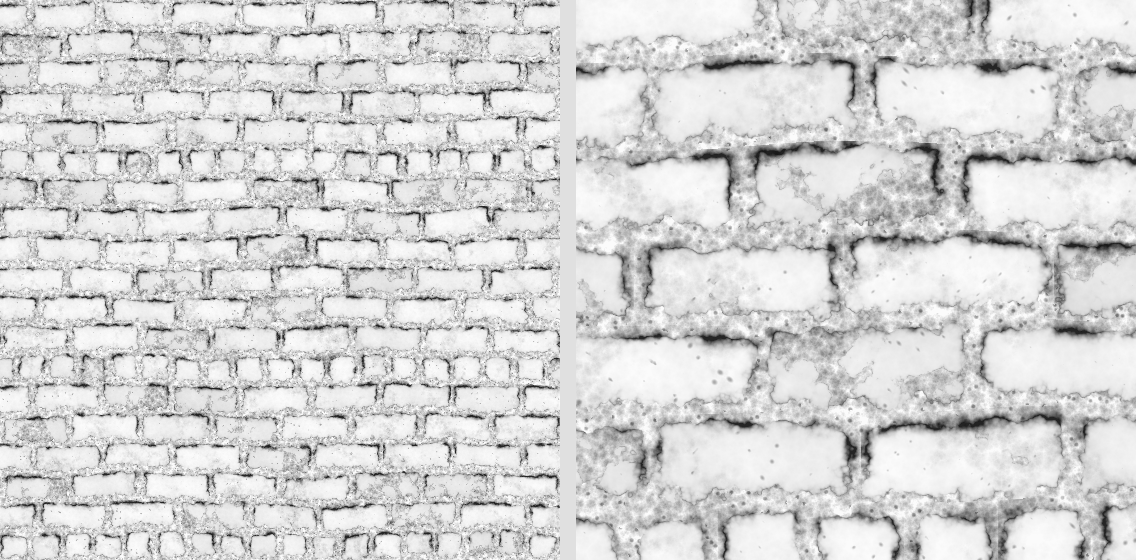
Left, the full canvas; right, a detail of the centre.
A Shadertoy shader for this texture:

```glsl
// Whitewashed brick wall: 19 courses, 8 stretchers across in running bond,
// with three courses of 18 headers. Rounded boxes are roughened by layered
// cellular noise, then shaded with crumbly mortar, stains and broken shadows.

vec2 hash2(vec2 p) {
    vec3 q = fract(p.xyx * vec3(0.1031, 0.1030, 0.0973));
    q += dot(q, q.yzx + 33.33);
    return fract((q.xx + q.yz) * q.zy);
}

// Distance to the nearest scattered point
float cells(vec2 p) {
    vec2 cell = floor(p), f = fract(p);
    float nearest = 2.0;
    for (int y = -1; y <= 1; y++)
        for (int x = -1; x <= 1; x++) {
            vec2 o = vec2(x, y);
            vec2 r = o + hash2(cell + o + 50.0) - f;
            nearest = min(nearest, dot(r, r));
        }
    return sqrt(nearest);
}

// Layered cellular noise, about 0.2 to 0.8
float crumble(vec2 p) {
    float sum = 0.0, amp = 0.5;
    for (int i = 0; i < 4; i++) {
        sum += amp * cells(p);
        p = mat2(1.6, 1.2, -1.2, 1.6) * p + 7.3;
        amp *= 0.6;
    }
    return sum;
}

float roundBox(vec2 p, vec2 halfSize, float radius) {
    vec2 q = abs(p) - halfSize + radius;
    return length(max(q, 0.0)) + min(max(q.x, q.y), 0.0) - radius;
}

void mainImage(out vec4 fragColor, in vec2 fragCoord) {
    // One unit is the height of a course
    vec2 p = fragCoord / iResolution.xy * 19.0;
    float pixel = 19.0 / iResolution.y;
    vec2 w = p;
    w.y += 0.05 * sin(p.x * 0.66 + p.y * 0.4) + 0.03 * sin(p.x * 1.65 + p.y * 1.3);

    // Course layout; the bond flips above the lower header course
    float row = floor(w.y);
    bool header = row == 0.0 || row == 6.0 || row == 13.0;
    float count = header ? 18.0 : 8.0;
    float pitch = 19.0 / count;
    float bond = 0.5 * (1.0 - mod(row + step(row, 5.5), 2.0));
    float x = w.x / pitch - bond - 0.16 * (hash2(vec2(row, 3.0)).x - 0.5);
    vec2 id = vec2(mod(floor(x), count), row);
    vec2 size = hash2(id + 11.0), shift = hash2(id + 37.0), wear = hash2(id + 71.0);

    // Brick outline, most ragged along the bottom
    vec2 halfSize = vec2(pitch * 0.5 - 0.07 - 0.08 * size.x, 0.42 - 0.06 * size.y);
    vec2 local = vec2((fract(x) - 0.5) * pitch, fract(w.y) - 0.5) - (shift - 0.5) * 0.08;
    local.y += local.x * (wear.y - 0.5) * 0.06;
    float rough = crumble(p * 2.3) - 0.48;
    float d = roundBox(local, halfSize, header ? 0.16 : 0.1);
    d += rough * mix(0.4, 0.2, smoothstep(-0.3, 0.3, local.y));
    float brickMask = 1.0 - smoothstep(-0.6 * pixel, 0.6 * pixel, d);

    // Painted brick face with faint mottling, speckles and rare chips
    float grit = crumble(p * 7.0 + 3.0) - 0.48;
    float blotch = crumble(p * 0.9 + 40.0);
    float stain = smoothstep(0.48, 0.7, blotch);
    float brick = 0.985 - 0.07 * pow(wear.x, 3.0) - 0.06 * stain;
    brick -= 0.02 * (0.5 + 0.5 * sin(local.x * 5.0 + wear.y * 6.0 + sin(local.y * 3.0)));
    brick += grit * (0.05 + 0.2 * stain);
    float speckSize = 0.16 * wear.y * smoothstep(0.4, 0.6, crumble(p * 2.0 + 60.0));
    float speck = cells(p * 4.0 + 9.0 + 0.5 * sin(p.yx * 3.7));
    brick -= 0.3 * (1.0 - smoothstep(speckSize - 0.1, speckSize + 0.06, speck + 0.03));
    float chip = blotch + 0.25 * rough - mix(0.78, 0.52, step(0.8, wear.x));
    brick -= smoothstep(0.0, 0.04, chip) * (0.1 - 0.5 * grit);
    brick -= 0.25 * exp(-abs(chip) * 70.0) * smoothstep(-0.1, 0.15, grit + 0.04);

    // Sandy mortar with small holes
    float mortar = 0.865 + 0.62 * grit + 0.15 * rough;
    mortar -= 0.3 * smoothstep(0.2, 0.05, cells(p * 6.0 + 21.0)) * step(0.0, rough);

    // Broken shadows under the upper lip and in the upright joints
    float top = smoothstep(0.25, 0.95, local.y / halfSize.y);
    float ends = smoothstep(0.14, 0.02, halfSize.x - abs(local.x));
    float side = max(top, 0.85 * ends * smoothstep(-0.5, 0.1, local.y));
    float patchy = smoothstep(0.4, 0.62, crumble(p * 1.1 + 90.0));
    float depth = side * patchy;
    float lip = exp(-abs(d + 0.012) / (0.022 + 0.035 * depth));
    float gaps = smoothstep(0.3, 0.55, crumble(p * 3.1 + 15.0));
    float shade = lip * (0.34 * gaps + 0.1 * side + 0.65 * depth);
    shade += 0.07 * exp(-max(-d, 0.0) / 0.13) * brickMask;

    float tone = mix(mortar, brick, brickMask) * (1.0 - min(shade, 0.85));
    fragColor = vec4(vec3(clamp(tone, 0.0, 0.985)), 1.0);
}
```
